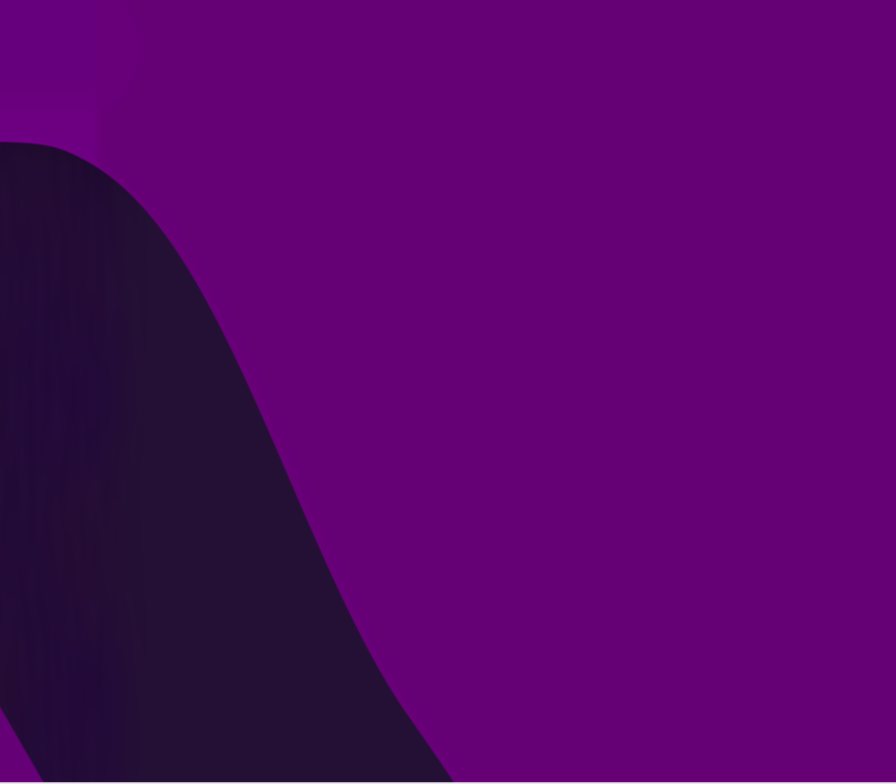
Write a Shadertoy shader that draws this background.

```glsl
// Dark violet hill on a flat purple field, with a pale strip along the base.

// Smooth approximation of the Gauss error function
float errorCurve(float z) {
    return tanh(z * (1.1284 + 0.1029 * z * z));
}

// Height of the hill's outline, with a softly flattened summit
float hillHeight(float x) {
    float slope = 0.389 - 0.4464 * errorCurve((x - 0.323) / 0.19);
    float tail = max(x - 0.456, 0.0);
    float blend = max(0.012 - abs(slope - 0.819), 0.0) / 0.012;
    return min(slope, 0.819) - 0.003 * blend * blend - 6.6 * tail * tail;
}

// Pseudo-random gradient for a lattice cell
vec2 latticeGradient(vec2 cell) {
    float angle = 6.2832 * fract(sin(dot(cell, vec2(127.1, 311.7))) * 43758.5);
    return vec2(cos(angle), sin(angle));
}

float gradientNoise(vec2 p) {
    vec2 cell = floor(p), f = fract(p);
    vec2 u = f * f * (3.0 - 2.0 * f);
    vec2 right = vec2(1.0, 0.0), up = vec2(0.0, 1.0);
    float a = dot(latticeGradient(cell), f);
    float b = dot(latticeGradient(cell + right), f - right);
    float c = dot(latticeGradient(cell + up), f - up);
    float d = dot(latticeGradient(cell + 1.0), f - 1.0);
    return mix(mix(a, b, u.x), mix(c, d, u.x), u.y);
}

void mainImage(out vec4 fragColor, in vec2 fragCoord) {
    vec2 uv = fragCoord / iResolution.xy;
    vec2 p = uv * vec2(8.0 / 7.0, 1.0);
    float pixel = 1.0 / iResolution.y;

    // Signed distance to the outline, positive inside the hill
    float height = hillHeight(uv.x);
    float slope = (hillHeight(uv.x + 0.002) - hillHeight(uv.x - 0.002)) / 0.004 * 0.875;
    float depth = (height - uv.y) / sqrt(1.0 + slope * slope);

    // Purple field with a rounded glow above the summit
    vec3 purple = vec3(0.400, 0.0, 0.460);
    float puff = 1.0 - smoothstep(0.08, 0.097, length(p - vec2(0.092, 0.9375)));
    float column = (1.0 - smoothstep(0.115, 0.135, p.x)) * smoothstep(0.76, 0.80, p.y);
    float lowGlow = column * (1.0 - smoothstep(0.84, 0.90, p.y));
    vec3 sky = mix(purple, vec3(0.405, 0.0, 0.485), max(0.6 * puff, column));
    sky += vec3(0.02, 0.0, 0.02) * lowGlow;
    sky += vec3(0.02, 0.0, 0.025) * exp(-abs(depth) / 0.006);

    // Hill body with a mottled bluish tint and fine upright grain at left
    float leftTint = 1.0 - smoothstep(0.09, 0.18, uv.x);
    float mottle = gradientNoise(p * vec2(9.0, 5.0));
    float grain = gradientNoise(p * vec2(90.0, 12.0));
    vec3 hill = mix(vec3(0.141, 0.063, 0.204), vec3(0.138, 0.043, 0.214), leftTint);
    hill += leftTint * (vec3(-0.01, -0.015, 0.025) * mottle + 0.01 * grain);
    hill *= 1.0 - 0.15 * leftTint * exp(-max(depth, 0.0) / 0.04);

    // Layers: field, hill, then the purple wedge in the lower corner
    float soft = max(pixel, 0.0018);
    vec3 color = mix(sky, hill, smoothstep(-soft, soft, depth));
    float wedge = (0.0985 - 1.98 * uv.x - uv.y) / 2.0;
    color = mix(color, vec3(0.395, 0.0, 0.465), smoothstep(-soft, soft, wedge));

    // Pale strip at the base
    float strip = clamp((0.00223 - uv.y) / pixel + 0.5, 0.0, 1.0);
    color = mix(color, vec3(0.92, 0.90, 0.93), strip);

    fragColor = vec4(color, 1.0);
}
```
